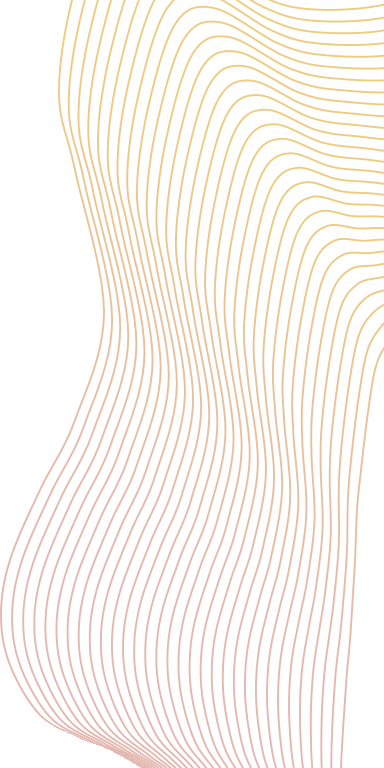
Give the GLSL for this background, as a Shadertoy shader.

```glsl
const int KNOTS = 20;
const float LAST_LINE = 31.0;

// Control points of the two outer curves, on a 384 x 768 grid with y down
const vec2 OUTER[KNOTS] = vec2[](
    vec2(440, -75), vec2(372, -45), vec2(293, -37), vec2(236, -55),
    vec2(154, -108), vec2(106, -96), vec2(72, 0), vec2(59, 95),
    vec2(75, 170), vec2(104, 312), vec2(75, 420), vec2(40, 490),
    vec2(10, 560), vec2(1, 615), vec2(10, 665), vec2(40, 715),
    vec2(80, 738), vec2(110, 750), vec2(145, 770), vec2(175, 790));
const vec2 INNER[KNOTS] = vec2[](
    vec2(550, 325), vec2(478, 337), vec2(424, 321), vec2(401, 327),
    vec2(388, 342), vec2(376, 366), vec2(368, 412), vec2(361, 470),
    vec2(357, 510), vec2(355, 560), vec2(352, 610), vec2(350, 640),
    vec2(347, 672), vec2(345, 700), vec2(343, 730), vec2(341, 768),
    vec2(341, 800), vec2(341, 830), vec2(341, 860), vec2(341, 890));

float cross2(vec2 a, vec2 b) {
    return a.x * b.y - a.y * b.x;
}

// Both outer curves together: xy on one, zw on the other
vec4 knot(int i) {
    return vec4(OUTER[i], INNER[i]);
}

vec4 catmullRom(vec4 a, vec4 b, vec4 c, vec4 d, float t) {
    return b + 0.5 * t * (c - a + t * (2.0 * a - 5.0 * b + 4.0 * c - d
        + t * (3.0 * (b - c) + d - a)));
}

// Signed side of p relative to the ruler joining the two curves
float rulerSide(vec4 ends, vec2 p) {
    return cross2(ends.zw - ends.xy, p - ends.xy);
}

// Distance to the nearest blended line, for p inside one ruled strip
float lineDistance(vec4 start, vec4 end, float s, vec2 p) {
    vec4 ends = mix(start, end, s);
    vec2 ruler = ends.zw - ends.xy;
    float index = LAST_LINE * dot(p - ends.xy, ruler) / dot(ruler, ruler);
    if (index < -0.2 || index > LAST_LINE + 0.2) return 1e3;
    float nearest = clamp(round(index), 0.0, LAST_LINE);
    vec4 delta = end - start;
    vec2 tangent = normalize(mix(delta.xy, delta.zw, nearest / LAST_LINE));
    return abs(index - nearest) * abs(cross2(ruler, tangent)) / LAST_LINE;
}

vec3 strokeColor(vec2 p) {
    vec3 gold = vec3(0.93, 0.80, 0.50);
    vec3 peach = vec3(0.91, 0.75, 0.62);
    vec3 rose = vec3(0.89, 0.72, 0.69);
    float ramp = p.y - 0.6 * p.x;
    vec3 color = mix(gold, peach, smoothstep(-20.0, 290.0, ramp));
    return mix(color, rose, smoothstep(250.0, 530.0, ramp));
}

void mainImage(out vec4 fragColor, in vec2 fragCoord) {
    vec2 uv = fragCoord / iResolution.xy;
    vec2 p = vec2(uv.x, 1.0 - uv.y) * vec2(384, 768);
    float pixel = 768.0 / iResolution.y;

    // Sweep the ruler along the curves and stop wherever it passes p
    float dist = 1e3;
    vec4 previous = knot(1);
    float previousSide = rulerSide(previous, p);
    for (int i = 1; i < KNOTS - 2; i++) {
        vec4 a = knot(i - 1), b = knot(i), c = knot(i + 1), d = knot(i + 2);
        for (int j = 1; j <= 10; j++) {
            vec4 current = catmullRom(a, b, c, d, float(j) / 10.0);
            float side = rulerSide(current, p);
            if ((side < 0.0) != (previousSide < 0.0)) {
                float s = previousSide / (previousSide - side);
                dist = min(dist, lineDistance(previous, current, s, p));
            }
            previous = current;
            previousSide = side;
        }
    }

    // Soft-edged strokes on white
    float ink = clamp((0.95 - dist) / pixel + 0.5, 0.0, 1.0);
    fragColor = vec4(mix(vec3(1.0), strokeColor(p), ink), 1.0);
}
```
